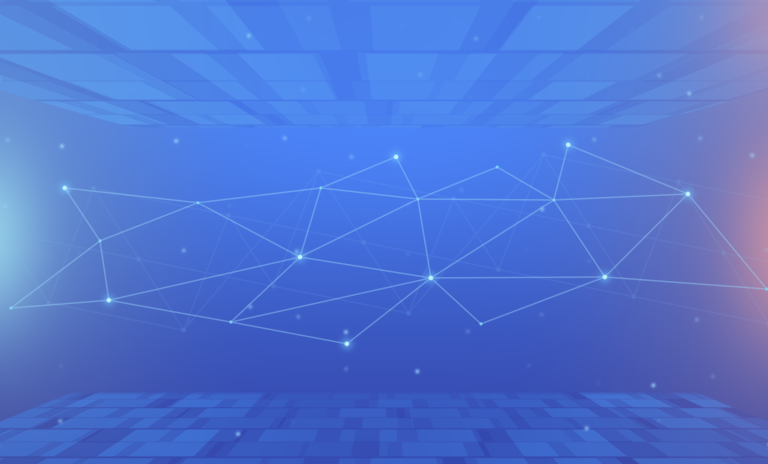
Write a Shadertoy shader that draws this background.

```glsl
// Blue hall with tiled ceiling and floor, side glows and a web of glowing nodes.
#define LINK_STRENGTH 0.42
#define LINK_WIDTH 0.0011
#define FAINT_STRENGTH 0.10
#define NODE_RADIUS 0.0042
#define HALO_RADIUS 0.013
#define SPARK_CELL 0.125
#define PANEL_STRENGTH 0.62
#define GAP_STRENGTH 0.40

const int NODES = 19;
const int STEPS = 36;
const int FAINT_NODES = 18;
const int HALO_BITS = 0x38B4A; // bit i set: node i has a halo

// Web nodes, in percent of the canvas height, x from the centre
const vec2 node[NODES] = vec2[NODES](
    vec2(-80.4, 33.6), vec2(-68.8, 59.5), vec2(-61.2, 48.1), vec2(-59.3, 35.3),
    vec2(-40.1, 56.3), vec2(-33.0, 30.6), vec2(-18.1, 44.6), vec2(-13.6, 59.5),
    vec2(-8.0, 25.9), vec2(2.6, 66.2), vec2(7.3, 57.1), vec2(10.1, 40.1),
    vec2(20.9, 30.2), vec2(24.4, 64.0), vec2(36.6, 56.9), vec2(39.7, 68.8),
    vec2(47.6, 40.3), vec2(65.5, 58.2), vec2(82.5, 37.7));

// One walk over the nodes that draws every link once
const int walk[STEPS] = int[STEPS](
    11, 6, 5, 11, 8, 5, 3, 0, 2, 1, 4, 2, 3, 6, 4, 7, 6, 10,
    7, 9, 10, 11, 16, 14, 11, 12, 16, 17, 14, 10, 13, 14, 15, 17, 18, 16);

float hash(vec2 p) {
    vec3 q = fract(p.xyx * vec3(0.1031, 0.103, 0.0973));
    q += dot(q, q.yzx + 33.33);
    return fract((q.x + q.y) * q.z);
}

float segment(vec2 p, vec2 a, vec2 b) {
    vec2 ab = b - a;
    return length(p - a - ab * clamp(dot(p - a, ab) / dot(ab, ab), 0.0, 1.0));
}

float glow(vec2 p, vec2 centre, vec2 size) {
    vec2 d = (p - centre) / size;
    return exp(-dot(d, d));
}

vec2 faintNode(int i) {
    float f = float(i);
    return vec2(-0.82 + 0.097 * f, mix(0.28, 0.68, fract(f * 0.618 + 0.55)));
}

// Rows of shifted tiles, each with its own width and tone
float panelLayer(vec2 q, vec2 soft, float seed) {
    float row = floor(q.y);
    q.x += hash(vec2(row + 20.0, seed));
    float tone = hash(vec2(floor(q.x) + seed + 30.0, row + 7.0));
    vec2 inside = 0.5 - vec2(0.02 + 0.16 * tone, 0.03) - abs(fract(q) - 0.5);
    vec2 cover = smoothstep(-soft, soft, inside);
    return cover.x * cover.y * (0.35 + 0.65 * tone);
}

// Plane in perspective: v is the height from its vanishing point
vec3 addPlane(vec3 col, float x, float v, vec2 pitch, float shift, vec2 limit,
              vec3 tileTone, vec3 gapTone, float px) {
    v = max(v, 0.02);
    vec2 q = vec2(x / v, 0.2155 / v);
    vec2 soft = px * vec2(1.0 / v, q.y / v) / pitch;
    float mask = (1.0 - smoothstep(limit.x - 0.02, limit.x + 0.02, abs(q.x)))
               * (1.0 - smoothstep(limit.y, limit.y * 1.05, q.y));
    mask *= 0.65 + 0.35 * smoothstep(0.05, 0.5, abs(x));
    q = vec2(q.x, q.y - shift) / pitch;
    float light = 0.6 * panelLayer(q, soft, 3.0)
                + 0.5 * panelLayer(q * vec2(1.6, 2.0), soft * vec2(1.6, 2.0), 11.0);
    col = mix(col, gapTone, mask * GAP_STRENGTH);
    return mix(col, tileTone, mask * min(light, 1.0) * PANEL_STRENGTH);
}

void mainImage(out vec4 fragColor, in vec2 fragCoord) {
    float px = 1.0 / iResolution.y;
    vec2 p = (fragCoord - vec2(0.5 * iResolution.x, 0.0)) * px;

    // Wall gradient, duller towards the sides
    vec3 col = mix(vec3(0.21, 0.29, 0.69), vec3(0.29, 0.50, 0.94), smoothstep(0.0, 0.85, p.y));
    vec3 sideTone = mix(vec3(0.26, 0.28, 0.60), vec3(0.40, 0.57, 0.84), p.y);
    col = mix(col, sideTone, 0.85 * smoothstep(0.25, 0.85, abs(p.x)));
    col += vec3(0.01, 0.03, 0.05) * glow(p, vec2(0.0, 0.68), vec2(0.4, 0.25));

    // Ceiling and floor
    col = addPlane(col, p.x, p.y - 0.569, vec2(1.3, 0.33), 0.015, vec2(3.5, 1.345),
                   vec3(0.37, 0.66, 0.97), vec3(0.23, 0.38, 0.80), px);
    col = addPlane(col, p.x, 0.429 - p.y, vec2(0.75, 0.09), 0.07, vec2(2.45, 0.76),
                   vec3(0.27, 0.54, 0.92), vec3(0.19, 0.27, 0.68), px);

    // Cool light on the left, warm light on the right
    col = mix(col, vec3(0.46, 0.66, 0.87), 0.45 * glow(p, vec2(-0.86, 0.52), vec2(0.32, 0.36)));
    col = mix(col, vec3(0.62, 0.87, 0.93), 0.80 * glow(p, vec2(-0.86, 0.49), vec2(0.12, 0.19)));
    col = mix(col, vec3(0.58, 0.47, 0.68), 0.55 * glow(p, vec2(0.90, 0.55), vec2(0.32, 0.50)));
    col = mix(col, vec3(0.87, 0.60, 0.63), 0.75 * glow(p, vec2(0.87, 0.48), vec2(0.12, 0.22)));
    col = mix(col, vec3(0.84, 0.62, 0.68), 0.60 * glow(p, vec2(0.88, 0.97), vec2(0.17, 0.16)));

    // Faint web behind
    float faint = 0.0;
    for (int i = 0; i < FAINT_NODES; i++) {
        vec2 a = faintNode(i);
        float d = min(segment(p, a, faintNode(i + 1)), segment(p, a, faintNode(i + 3)));
        faint = max(faint, FAINT_STRENGTH * (1.0 - smoothstep(0.0, LINK_WIDTH + px, d)));
        faint = max(faint, 0.2 * (1.0 - smoothstep(0.005 - px, 0.005 + px, length(p - a))));
    }
    col = mix(col, vec3(0.50, 0.75, 0.97), faint);

    // Bright links
    float link = 0.0;
    for (int i = 1; i < STEPS; i++) {
        float d = segment(p, 0.01 * node[walk[i - 1]], 0.01 * node[walk[i]]);
        link = max(link, 1.0 - smoothstep(0.0, LINK_WIDTH + px, d));
    }
    col = mix(col, vec3(0.60, 0.83, 0.98), LINK_STRENGTH * link);

    // Nodes with halos
    for (int i = 0; i < NODES; i++) {
        float big = float((HALO_BITS >> i) & 1);
        float d = length(p - 0.01 * node[i]);
        float r = NODE_RADIUS * (0.75 + 0.4 * big);
        float core = 1.0 - smoothstep(r - px, r + px, d);
        float halo = 0.5 * big * exp(-d * d / (HALO_RADIUS * HALO_RADIUS));
        col = mix(col, vec3(0.45, 0.78, 1.0), halo);
        col = mix(col, mix(vec3(0.50, 0.85, 0.98), vec3(0.78, 0.98, 1.0), big), 0.9 * core);
    }

    // Scattered sparks
    vec2 cell = floor(p / SPARK_CELL) + 40.0;
    vec2 jitter = 0.25 + 0.5 * vec2(hash(cell), hash(cell + 17.0));
    float sparkDist = length(fract(p / SPARK_CELL) - jitter) * SPARK_CELL;
    float power = pow(hash(cell + 71.0), 4.0);
    col = mix(col, vec3(0.62, 0.86, 1.0), 0.7 * power * exp(-sparkDist * sparkDist / 2.5e-5));

    fragColor = vec4(clamp(col, 0.0, 1.0), 1.0);
}
```
